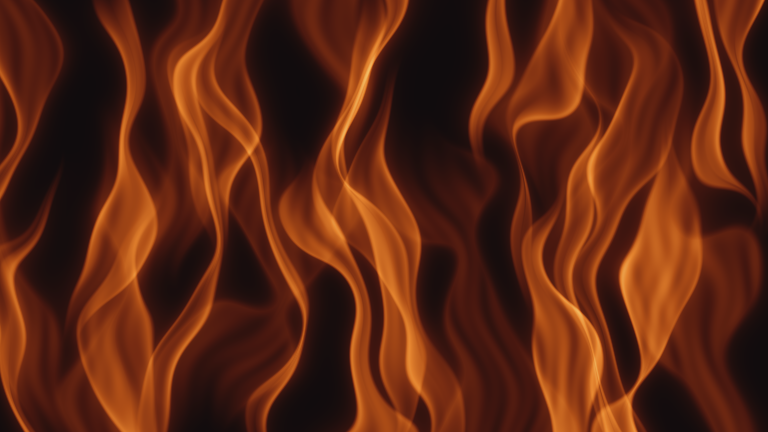
Give the GLSL for this texture, as a Shadertoy shader.

```glsl
const int SHEET_COUNT = 9;
const int TONGUE_COUNT = 19;
const vec2 SHEET_WIDTH = vec2(0.08, 0.17);
const vec2 TONGUE_WIDTH = vec2(0.025, 0.085);
const vec2 SHEET_FILL = vec2(0.16, 0.34);
const vec2 TONGUE_FILL = vec2(0.20, 0.68);
const float SHEET_RIM = 0.16;
const float TONGUE_RIM = 0.78;
const float SHEET_SOFTNESS = 0.022;
const float TONGUE_SOFTNESS = 0.006;
const float RIM_THICKNESS = 0.011;
const float GLOW_REACH = 0.022;
const float GLOW_GAIN = 0.13;
const float EXPOSURE = 1.2;

const vec3 SOOT   = vec3(0.06, 0.045, 0.05);
const vec3 EMBER  = vec3(0.28, 0.09, 0.06);
const vec3 RUST   = vec3(0.47, 0.17, 0.07);
const vec3 ORANGE = vec3(0.69, 0.31, 0.09);
const vec3 AMBER  = vec3(0.89, 0.51, 0.18);
const vec3 CREAM  = vec3(0.97, 0.80, 0.45);

float hash(float n) {
    return fract(sin(n * 127.1 + 3.7) * 43758.5);
}

// Layered sines bend the whole fire into licks
vec2 turbulence(vec2 p) {
    float x = 0.030 * sin(6.0 * p.y + 4.0 * p.x)
            + 0.015 * sin(13.0 * p.y - 9.0 * p.x + 1.3)
            + 0.006 * sin(27.0 * p.y + 14.0 * p.x + 4.1);
    float y = 0.050 * sin(9.0 * p.x + 2.0 * p.y)
            + 0.025 * sin(21.0 * p.x - 5.0 * p.y + 2.2);
    return p + vec2(x, y);
}

// Translucent ribbon that pinches, sways and has bright folded rims
float ribbon(vec2 p, float baseX, float seed, vec2 widths, vec2 fills,
             float rimGain, float softness) {
    float phase = 6.2832 * hash(seed);
    float middle = hash(seed + 0.31);
    float reach = mix(0.38, 0.78, hash(seed + 0.47));
    float lean = 0.45 * (hash(seed + 0.59) - 0.5);
    float fade = 1.0 - smoothstep(0.45, 1.0, abs(p.y - middle) / reach);

    float center = baseX + lean * (p.y - 0.5)
                 + 0.040 * sin(mix(5.0, 9.0, hash(seed + 0.67)) * p.y + phase)
                 + 0.012 * sin(17.0 * p.y + 2.0 * phase);
    float pinch = 0.6 + 0.42 * sin(mix(5.0, 11.0, hash(seed + 0.73)) * p.y + 3.0 * phase)
                + 0.16 * sin(19.0 * p.y + 5.0 * phase);
    float halfWidth = mix(widths.x, widths.y, pow(hash(seed + 0.83), 1.3))
                    * pinch * (0.35 + 0.65 * fade);

    float offset = p.x - center;
    float depth = halfWidth - abs(offset);
    float inside = smoothstep(-softness, softness, depth);

    // Fine vertical streaks within the body
    float streak = 0.82 + 0.20 * sin(70.0 * offset + 6.0 * p.y + phase)
                 + 0.12 * sin(150.0 * offset - 9.0 * p.y + 2.0 * phase);
    float fillHeat = mix(fills.x, fills.y, pow(hash(seed + 0.91), 1.6));

    // Each side flares and dims separately along its height
    float side = smoothstep(-0.004, 0.004, offset);
    float flare = 0.5 + 0.5 * sin(7.0 * p.y + phase + 2.6 * side);
    float rim = rimGain * (0.15 + 0.85 * flare) * exp(-max(depth, 0.0) / RIM_THICKNESS);
    float glow = GLOW_GAIN * exp(min(depth, 0.0) / GLOW_REACH);

    return fade * (inside * (fillHeat * streak + rim) + glow * (1.0 - inside));
}

vec3 fireColor(float heat) {
    float h = clamp(heat, 0.0, 1.0) * 5.0;
    vec3 color = mix(SOOT, EMBER, clamp(h, 0.0, 1.0));
    color = mix(color, RUST, clamp(h - 1.0, 0.0, 1.0));
    color = mix(color, ORANGE, clamp(h - 2.0, 0.0, 1.0));
    color = mix(color, AMBER, clamp(h - 3.0, 0.0, 1.0));
    return mix(color, CREAM, clamp(h - 4.0, 0.0, 1.0));
}

void mainImage(out vec4 fragColor, in vec2 fragCoord) {
    vec2 uv = fragCoord / iResolution.y;
    float aspect = iResolution.x / iResolution.y;
    vec2 p = turbulence(uv);
    float heat = 0.0;

    // Broad dim sheets behind
    for (int i = 0; i < SHEET_COUNT; i++) {
        float seed = float(i) + 40.0;
        float x = aspect * (float(i) + hash(seed + 0.13)) / float(SHEET_COUNT);
        heat += ribbon(p, x, seed, SHEET_WIDTH, SHEET_FILL, SHEET_RIM, SHEET_SOFTNESS);
    }

    // Narrow bright tongues in front
    for (int i = 0; i < TONGUE_COUNT; i++) {
        float seed = float(i) + 80.0;
        float x = aspect * (float(i) + 1.6 * hash(seed + 0.13) - 0.3) / float(TONGUE_COUNT);
        heat += ribbon(p, x, seed, TONGUE_WIDTH, TONGUE_FILL, TONGUE_RIM, TONGUE_SOFTNESS);
    }

    // Soft shoulder keeps overlapping flames from clipping
    heat = 1.1 * (1.0 - exp(-EXPOSURE * heat));
    fragColor = vec4(fireColor(heat), 1.0);
}
```
